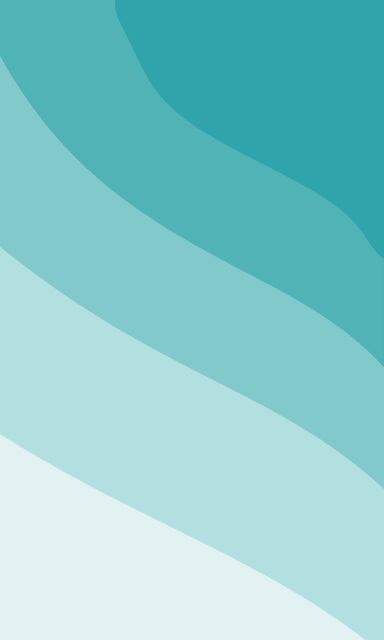
Reproduce this background procedurally as a WebGL 2 fragment shader.

```glsl
#version 300 es
precision highp float;
// Layered teal waves sweeping from the upper left to the lower right.
uniform vec2 u_resolution;
out vec4 fragColor;

// Height of a wave edge, measured down from the top, as a quintic in x.
float waveEdge(float x, float middle, float slope, float bend, float sway, float tilt, float curl) {
    return middle + x * (slope + x * (bend + x * (sway + x * (tilt + x * curl))));
}

// Horizontal place of the steep inner edge at a given depth.
float innerEdge(float depth) {
    float q = min(depth * 4.939 - 1.0, 1.0);
    return 0.0435 + q * (1.047 + q * (0.888 + q * (-0.520 + q * (-1.255 + q * (0.172 + q * 0.624)))));
}

// Antialiased coverage of the side where the field is positive.
float cover(float field) {
    float pixelStep = length(vec2(dFdx(field), dFdy(field)));
    return clamp(field / max(pixelStep, 1e-6) + 0.5, 0.0, 1.0);
}

void main() {
    vec2 uv = gl_FragCoord.xy / u_resolution;
    float x = uv.x * 2.0 - 1.0;
    float depth = 1.0 - uv.y;

    // Paint from the dark corner outward to the pale one.
    vec3 color = mix(vec3(0.312, 0.702, 0.714), vec3(0.183, 0.643, 0.665),
                     cover(x - innerEdge(depth)));
    color = mix(color, vec3(0.506, 0.788, 0.796),
                cover(depth - waveEdge(x, 0.3802, 0.1712, -0.0460, 0.0488, -0.0035, 0.0234)));
    color = mix(color, vec3(0.700, 0.875, 0.878),
                cover(depth - waveEdge(x, 0.5768, 0.1539, -0.0132, 0.0355, 0.0113, 0.0)));
    color = mix(color, vec3(0.886, 0.950, 0.950),
                cover(depth - waveEdge(x, 0.8398, 0.1491, 0.0067, 0.0234, 0.0043, 0.0)));

    fragColor = vec4(color, 1.0);
}
```
